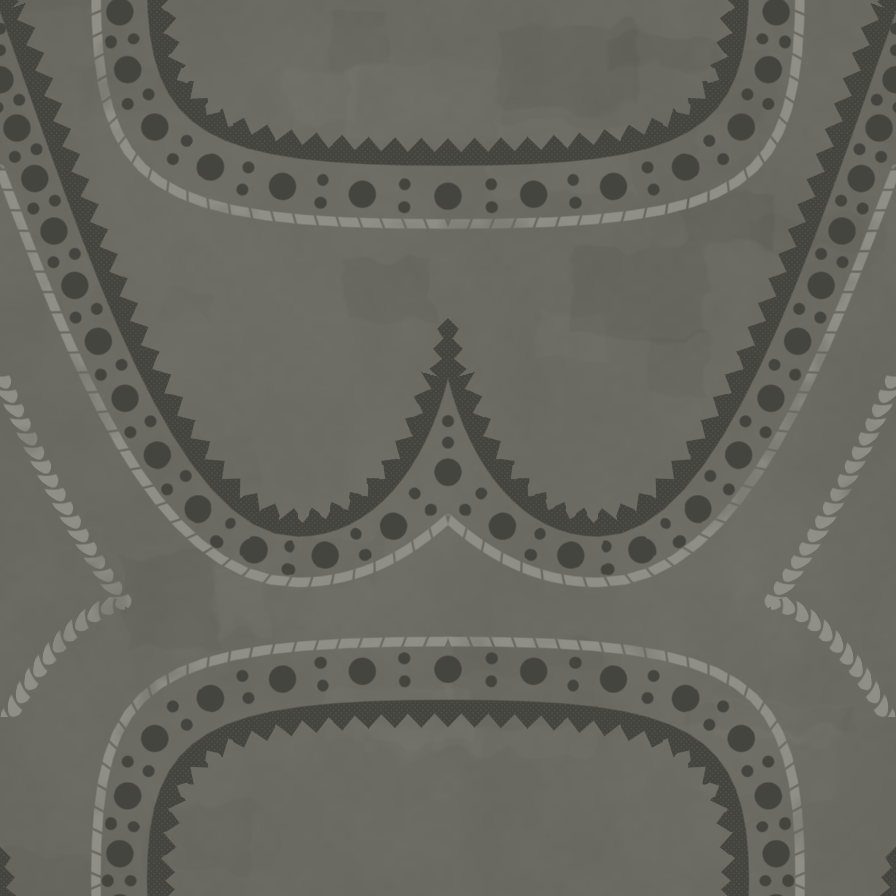
Reproduce this pattern procedurally as a three.js fragment shader.

```glsl
// Worn grey plaster with a tiling ornament of scalloped bands, toothed borders, beads and rope.
varying vec2 vUv;

const vec3 PLASTER = vec3(0.42, 0.42, 0.39);
const vec3 DARK = vec3(0.27, 0.27, 0.25);
const vec3 STIPPLE = vec3(0.34, 0.34, 0.32);
const vec3 LIGHT = vec3(0.56, 0.56, 0.53);
const vec3 FADED = vec3(0.49, 0.49, 0.46);
const float EDGE = 0.0012;
const float DASH_PITCH = 0.0245;
const float DASH_HALF = 0.0053;
const float DASH_GAP = 0.0014;
const float BORDER = 0.015;
const float TOOTH = 0.016;
const float TOOTH_PITCH = 0.030;
const float BEAD = 0.0152;
const float SMALL_BEAD = 0.0066;
const float PAIR_OFFSET = 0.0128;
const float ROPE_PITCH = 0.0175;
const float ROPE_HALF = 0.0095;
const float SPIRE = 0.068;
const float MEDALLION_Y = 0.017;
const float STIPPLE_COUNT = 170.0;
const int STEPS = 16;
const int STROKES = 36;

float hash(vec2 p) { return fract(sin(dot(p, vec2(127.1, 311.7))) * 43758.5453); }
float cover(float d) { return 1.0 - smoothstep(-EDGE, EDGE, d); }
float triangle(float x) { return abs(fract(x) - 0.5) * 2.0; }

// Value noise that wraps after n cells
float noise(vec2 uv, vec2 n) {
  vec2 p = uv * n, i = floor(p), f = fract(p);
  f = f * f * (3.0 - 2.0 * f);
  vec2 a = mod(i, n), b = mod(i + 1.0, n);
  return mix(mix(hash(a), hash(vec2(b.x, a.y)), f.x),
             mix(hash(vec2(a.x, b.y)), hash(b), f.x), f.y);
}

// Nearest point on a path: signed distance (negative inside), arc length there, total length
struct Path { float d; float s; float total; };

void addCurve(inout Path path, vec2 p, vec2 a, vec2 b, vec2 c, vec2 e) {
  vec2 from = a;
  for (int i = 1; i <= STEPS; i++) {
    float t = float(i) / float(STEPS), u = 1.0 - t;
    vec2 to = u * u * u * a + 3.0 * u * u * t * b + 3.0 * u * t * t * c + t * t * t * e;
    vec2 along = to - from, v = p - from;
    float len = length(along);
    float h = clamp(dot(v, along) / (len * len), 0.0, 1.0);
    float d = length(v - h * along);
    if (d < abs(path.d)) {
      path.d = along.x * v.y < along.y * v.x ? -d : d;
      path.s = path.total + h * len;
    }
    path.total += len;
    from = to;
  }
}

Path quarter(vec2 p, vec2 size, vec2 handle) {
  Path path = Path(9.0, 0.0, 0.0);
  addCurve(path, p, vec2(0.0, size.y), vec2(handle.x, size.y), vec2(size.x, handle.y), vec2(size.x, 0.0));
  return path;
}

// Scallop from the high cusp at the side through its lowest point to the middle cusp
Path scallop(vec2 p, float top, vec2 h1, float h2, vec2 low, float h3, vec2 h4, float cusp) {
  Path path = Path(9.0, 0.0, 0.0);
  addCurve(path, p, vec2(0.5, top), h1, vec2(h2, low.y), low);
  addCurve(path, p, low, vec2(h3, low.y), h4, vec2(0.0, cusp));
  return path;
}

float dashes(Path k) {
  float gap = (0.5 - abs(fract((k.s + 0.4 * k.d) / DASH_PITCH) - 0.5)) * DASH_PITCH;
  return cover(abs(k.d) - DASH_HALF) * cover(DASH_GAP - gap);
}

float teeth(Path k) {
  return cover(max(k.d, -k.d - BORDER - TOOTH * triangle(k.s / TOOTH_PITCH)));
}

// Large beads at whole steps, pairs of small ones between; bend varies the spacing
float beads(Path k, float count, float bend) {
  float slope = 1.0 - bend;
  float u = (sqrt(slope * slope + 4.0 * bend * k.s / k.total) - slope) / (2.0 * bend);
  float spacing = k.total / count * (slope + 2.0 * bend * u), n = u * count;
  float big = length(vec2((n - floor(n + 0.5)) * spacing, k.d)) - BEAD;
  float pair = length(vec2((fract(n) - 0.5) * spacing, abs(k.d) - PAIR_OFFSET)) - SMALL_BEAD;
  return cover(min(big, pair));
}

// Stacked diamonds above a cusp
float spire(float x, float h) {
  float w = (0.023 - 0.013 * h / SPIRE) * (0.35 + 0.65 * triangle(3.0 * h / SPIRE + 0.5));
  return cover(max(x - min(w, SPIRE - h), -h));
}

float cuspBeads(vec2 p) {
  return cover(min(length(p - vec2(0.0, 0.033)), length(p - vec2(0.0, 0.057))) - SMALL_BEAD);
}

vec3 plaster(vec2 uv) {
  float grain = noise(uv, vec2(90.0)) - 0.5;
  float tone = 0.02 * (noise(uv, vec2(5.0)) - 0.5) + 0.012 * (noise(uv, vec2(24.0, 17.0)) - 0.5) + 0.008 * grain;
  vec2 ragged = 0.022 * vec2(noise(uv, vec2(31.0)), noise(uv, vec2(37.0))) + 0.006 * grain;
  for (int i = 0; i < STROKES; i++) {
    float id = float(i) + 1.0;
    vec2 center = vec2(hash(vec2(id, 1.0)), hash(vec2(id, 2.0)));
    vec2 size = mix(vec2(0.025, 0.015), vec2(0.10, 0.055), vec2(hash(vec2(id, 3.0)), hash(vec2(id, 4.0))));
    vec2 q = abs(fract(uv + ragged - center + 0.5) - 0.5) - size;
    tone += 0.032 * (hash(vec2(id, 5.0)) - 0.58) * (1.0 - smoothstep(-0.003, 0.003, max(q.x, q.y)));
  }
  return PLASTER + tone;
}

void main() {
  float x = abs(vUv.x - 0.5);
  vec2 m = vec2(x, abs(fract(vUv.y - MEDALLION_Y + 0.5) - 0.5));
  vec2 p = vec2(x, fract(vUv.y - 0.2) + 0.2);

  // Medallion across the top and bottom edges
  float light = dashes(quarter(m, vec2(0.393, 0.267), vec2(0.335, 0.230)));
  float dots = beads(quarter(m, vec2(0.367, 0.236), vec2(0.293, 0.189)), 6.5, -0.25);
  float border = teeth(quarter(m, vec2(0.336, 0.202), vec2(0.267, 0.169)));

  // Scalloped band with its spires
  light = max(light, dashes(scallop(p, 0.811, vec2(0.422, 0.609), 0.331, vec2(0.168, 0.350), 0.096, vec2(0.044, 0.382), 0.421)));
  dots = max(dots, beads(scallop(p, 0.911, vec2(0.415, 0.668), 0.318, vec2(0.174, 0.377), 0.096, vec2(0.038, 0.421), 0.473), 12.0, 0.22));
  dots = max(dots, max(cuspBeads(p - vec2(0.0, 0.473)), cuspBeads(vec2(0.5 - x, p.y - 0.911))));
  Path rim = scallop(p, 0.987, vec2(0.402, 0.714), 0.305, vec2(0.168, 0.401), 0.083, vec2(0.025, 0.479), 0.577);
  if (rim.s > 0.0005 && rim.s < rim.total - 0.0005) border = max(border, teeth(rim));
  border = max(border, max(spire(x, p.y - 0.577), spire(0.5 - x, p.y - 0.987)));

  // Rope of crescents around the side
  Path rope = Path(9.0, 0.0, 0.0);
  addCurve(rope, p, vec2(0.5, 0.581), vec2(0.461, 0.492), vec2(0.419, 0.408), vec2(0.363, 0.329));
  addCurve(rope, p, vec2(0.363, 0.329), vec2(0.415, 0.316), vec2(0.461, 0.258), vec2(0.5, 0.182));
  float across = rope.d / ROPE_HALF;
  float twist = abs(fract(rope.s / ROPE_PITCH + 0.35 * across * across + 0.25 * across) - 0.5);
  float strand = cover((twist - 0.42 * (1.0 - 0.6 * across * across)) * ROPE_PITCH);
  light = max(light, strand * cover(abs(rope.d) - ROPE_HALF));

  // Worn paint over the plaster
  float wear = smoothstep(0.5, 0.85, noise(vUv, vec2(11.0)) * 0.7 + noise(vUv, vec2(60.0)) * 0.3);
  vec2 grid = sin(vUv * STIPPLE_COUNT * 6.28319);
  vec3 color = mix(plaster(vUv), mix(LIGHT, FADED, wear), light);
  color = mix(color, mix(DARK, STIPPLE, 0.6 * smoothstep(0.2, 0.9, grid.x * grid.y)), border);
  gl_FragColor = vec4(mix(color, DARK, dots), 1.0);
}
```
